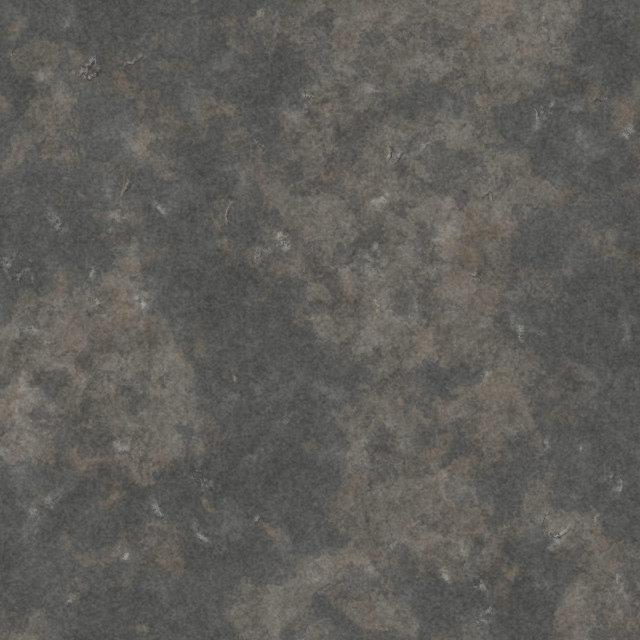
Reproduce this texture procedurally as a WebGL 1 fragment shader.

```glsl
precision highp float;
// Weathered grey-brown stone with dark ragged patches, pale mineral spots and fine cracks.
uniform vec2 u_resolution;

const vec3 SLATE = vec3(0.322, 0.325, 0.316);
const vec3 TAUPE = vec3(0.422, 0.405, 0.381);
const vec3 TAN = vec3(0.51, 0.45, 0.385);
const vec3 CHALK = vec3(0.68, 0.67, 0.64);
const vec3 CRACK = vec3(0.2, 0.2, 0.19);
const mat2 TURN = mat2(0.8, 0.6, -0.6, 0.8);

float hash(vec2 p) {
  vec3 q = fract(p.xyx * 0.1031);
  q += dot(q, q.yzx + 33.33);
  return fract((q.x + q.y) * q.z);
}

vec2 hash2(vec2 p) {
  return vec2(hash(p + 17.3), hash(p + 71.9));
}

float noise(vec2 p) {
  vec2 i = floor(p);
  vec2 f = fract(p);
  f = f * f * (3.0 - 2.0 * f);
  float low = mix(hash(i), hash(i + vec2(1.0, 0.0)), f.x);
  float high = mix(hash(i + vec2(0.0, 1.0)), hash(i + 1.0), f.x);
  return mix(low, high, f.y);
}

// Rotated octaves, range 0 to 1
float fbm(vec2 p, float gain) {
  float sum = 0.0;
  float weight = 1.0;
  float total = 0.0;
  for (int i = 0; i < 5; i++) {
    sum += weight * noise(p);
    total += weight;
    weight *= gain;
    p = TURN * p * 2.03 + 11.7;
  }
  return sum / total;
}

// Soft scattered blobs: one candidate per cell, kept with the given chance
float spots(vec2 p, float chance, float radius, float seed) {
  vec2 cell = floor(p);
  float strongest = 0.0;
  for (int y = -1; y <= 1; y++) {
    for (int x = -1; x <= 1; x++) {
      vec2 id = cell + vec2(float(x), float(y));
      vec2 rnd = hash2(id + seed);
      vec2 d = p - id - 0.15 - 0.7 * rnd;
      float angle = 1.57 + 2.2 * (rnd.x - 0.5);
      vec2 along = vec2(cos(angle), sin(angle));
      d = vec2(dot(d, along) * 0.7, dot(d, vec2(-along.y, along.x)) * 1.2);
      float size = radius * mix(0.5, 1.0, rnd.y);
      float kept = step(hash(id + seed + 5.1), chance);
      float blob = exp(-dot(d, d) / (size * size));
      strongest = max(strongest, kept * blob * mix(0.5, 1.0, rnd.x));
    }
  }
  return strongest;
}

// Thin line along the middle contour of a noise field
float vein(vec2 p, float width) {
  return 1.0 - smoothstep(0.0, width, abs(fbm(p, 0.45) - 0.5));
}

void main() {
  vec2 p = gl_FragCoord.xy / u_resolution.y;
  vec2 wobble = vec2(fbm(p * 20.0, 0.65), fbm(p * 20.0 + 40.0, 0.65)) - 0.5;
  vec2 q = p + 0.07 * wobble;

  // Brown ground, finely mottled
  float mottle = fbm(p * 30.0 + 9.0, 0.85) - 0.5;
  float cloud = fbm(q * 8.0 + 23.0, 0.6) - 0.5;
  vec3 ground = TAUPE + 0.24 * mottle + 0.07 * cloud;
  float rust = smoothstep(0.54, 0.72, fbm(q * 17.0 + 63.0, 0.6));
  ground = mix(ground, TAN, 0.24 * rust);

  // Dark patches with ragged rims, plus small dark flecks on the ground
  float field = fbm(q * 5.0 + 3.0, 0.5) + 0.3 * mottle;
  float patches = smoothstep(0.5, 0.56, field);
  float flecks = smoothstep(0.54, 0.61, fbm(q * 27.0 + 51.0, 0.65));
  vec3 slate = SLATE + 0.11 * mottle + 0.05 * cloud;
  vec3 color = mix(ground, slate, max(0.93 * patches, 0.58 * flecks));

  // Pale haze and tan blotches
  float haze = spots(q * 15.0, 0.38, 0.36, 2.0);
  color += haze * vec3(0.075, 0.076, 0.074) * (0.8 + 2.5 * mottle);
  float blotch = spots(q * 21.0 + 4.0, 0.16, 0.32, 31.0);
  color = mix(color, TAN + 0.2 * mottle, 0.6 * blotch);

  // Chalky chips broken up by a crumbly texture
  float crumble = smoothstep(0.36, 0.6, fbm(p * 90.0, 0.8));
  float chips = spots(q * 18.0 + 8.0, 0.14, 0.22, 57.0);
  color = mix(color, CHALK, 0.75 * chips * crumble);

  // Short cracks with a lit edge, only inside scattered areas
  float broken = smoothstep(0.15, 0.6, spots(q * 11.0 + 6.0, 0.24, 0.3, 83.0));
  vec2 crackPoint = p * vec2(24.0, 15.0);
  float lit = vein(crackPoint + vec2(0.07, -0.05), 0.05);
  color = mix(color, CHALK, 0.5 * broken * lit * crumble);
  color = mix(color, CRACK, 0.6 * broken * vein(crackPoint, 0.018));

  // Fine grain
  float grain = noise(p * 400.0) + 0.7 * noise(TURN * p * 215.0) - 0.85;
  color += 0.068 * grain;
  gl_FragColor = vec4(color, 1.0);
}
```
